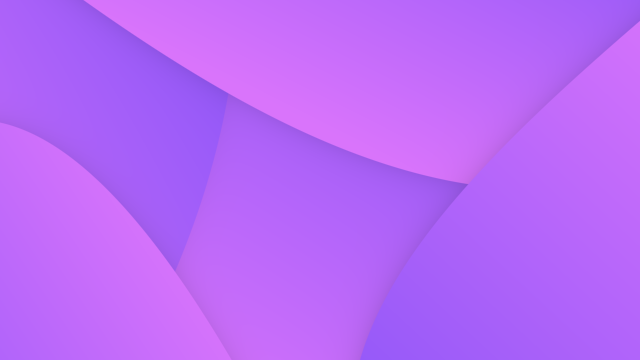
This background is drawn by a Shadertoy shader. Its source:

```glsl
const vec3 VIOLET = vec3(0.59, 0.35, 0.975);
const vec3 PINK = vec3(0.85, 0.455, 0.985);

// Approximate signed distance to the curve y = k.x + k.y*x + k.z*x^2 + k.w*x^3
float curveDistance(vec2 q, vec4 k) {
    float height = k.x + q.x * (k.y + q.x * (k.z + q.x * k.w));
    float slope = k.y + q.x * (2.0 * k.z + 3.0 * k.w * q.x);
    return (q.y - height) / sqrt(1.0 + slope * slope);
}

// Linear blend: ramp.x is the offset, ramp.yz the change across the canvas
vec3 gradientFill(vec2 p, vec3 ramp) {
    float t = clamp(ramp.x + dot(ramp.yz, p), 0.0, 1.0);
    return mix(VIOLET, PINK, t);
}

// Lay a panel over the base, with a soft shadow outside its edge
vec3 addPanel(vec3 base, vec3 fill, float dist, float shadow, float pixel) {
    float falloff = exp(-max(-dist, 0.0) / 0.032);
    vec3 shaded = base * (1.0 - shadow * falloff);
    return mix(shaded, fill, smoothstep(-0.75 * pixel, 0.75 * pixel, dist));
}

void mainImage(out vec4 fragColor, in vec2 fragCoord) {
    vec2 p = fragCoord / iResolution.y;
    float pixel = 1.0 / iResolution.y;

    // Signed distances, positive inside each panel
    float left = -curveDistance(p.yx, vec4(0.3668, 0.5485, -0.2528, 0.0));
    float top = curveDistance(p, vec4(1.1702, -0.7568, 0.0751, 0.0798));
    float right = curveDistance(p.yx, vec4(1.0, 0.2843, 0.792, -0.2309));
    float corner = -curveDistance(p, vec4(0.6597, -0.2187, -1.4583, 0.3186));

    // Panels from back to front
    vec3 color = gradientFill(p, vec3(1.117, -0.45, -0.7));
    color = addPanel(color, gradientFill(p, vec3(0.72, -0.7, -0.4)), left, 0.03, pixel);
    color = addPanel(color, gradientFill(p, vec3(2.15, -0.53, -1.05)), top, 0.08, pixel);
    color = addPanel(color, gradientFill(p, vec3(-0.51, 0.51, 0.55)), right, 0.09, pixel);
    color = addPanel(color, gradientFill(p, vec3(0.4, 0.83, 0.56)), corner, 0.07, pixel);

    fragColor = vec4(color, 1.0);
}
```
